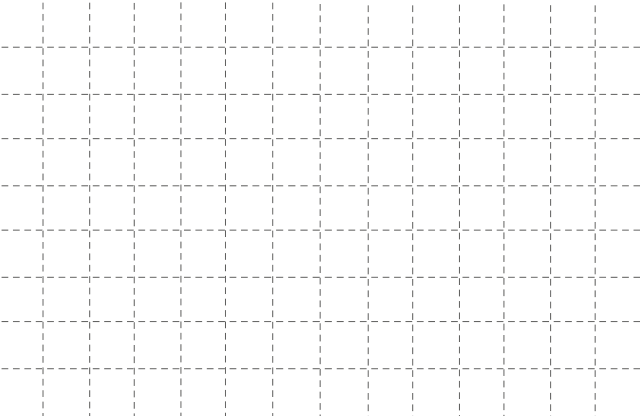
Write a WebGL 2 fragment shader that draws this pattern.

```glsl
#version 300 es
precision highp float;
// White sheet ruled with a slightly uneven grid of thin grey dashed lines.
uniform vec2 u_resolution;
out vec4 fragColor;

float hash(float n) {
    return fract(sin(n * 12.9898) * 43758.5453);
}

// Share of a pixel covered by a band of given width, at signed distance d.
float band(float d, float width, float pixel) {
    float hi = min(d + 0.5 * pixel, 0.5 * width);
    float lo = max(d - 0.5 * pixel, -0.5 * width);
    return clamp((hi - lo) / pixel, 0.0, 1.0);
}

// Four dashes per cell, a little varied in strength.
float dashes(float along, float seed, float pixel) {
    float t = along * 4.0;
    float shade = 0.9 + 0.1 * hash(floor(t) + seed * 17.3);
    return shade * band(fract(t) - 0.5, 0.59, pixel * 4.0);
}

// Extra width at the seam near the middle columns.
float seam(float column) {
    return 0.106 * smoothstep(4.5, 6.8, column);
}

void main() {
    // One unit is one grid cell; y runs down from the top.
    float cellsHigh = 9.121;
    float pixel = cellsHigh / u_resolution.y;
    vec2 p = gl_FragCoord.xy * pixel;
    p.y = cellsHigh - p.y;

    float lineWidth = 0.0205;
    float ink = 0.0;

    // Vertical lines, alternate columns nudged right
    for (int i = 0; i < 13; i++) {
        float column = float(i);
        float x = 0.943 + column + 0.024 * mod(column, 2.0) + seam(column);
        float start = 0.004 + 0.03 * (hash(column + 3.0) - 0.5) + 0.5 * seam(column);
        float line = band(p.x - x, lineWidth, pixel);
        ink = max(ink, line * dashes(p.y - start, column, pixel));
    }
    ink *= smoothstep(0.04, 0.04 + pixel, p.y);

    // Horizontal lines, alternate rows nudged down
    float along = p.x - 0.943 - seam(p.x - 0.943) - 0.04;
    for (int j = 0; j < 8; j++) {
        float row = float(j);
        float y = 1.035 + 1.0027 * row + 0.031 * mod(row, 2.0);
        float line = band(p.y - y, lineWidth, pixel);
        ink = max(ink, line * dashes(along, row + 40.0, pixel));
    }

    vec3 paper = vec3(1.0);
    vec3 pencil = vec3(0.29, 0.29, 0.285);
    fragColor = vec4(mix(paper, pencil, ink), 1.0);
}
```
